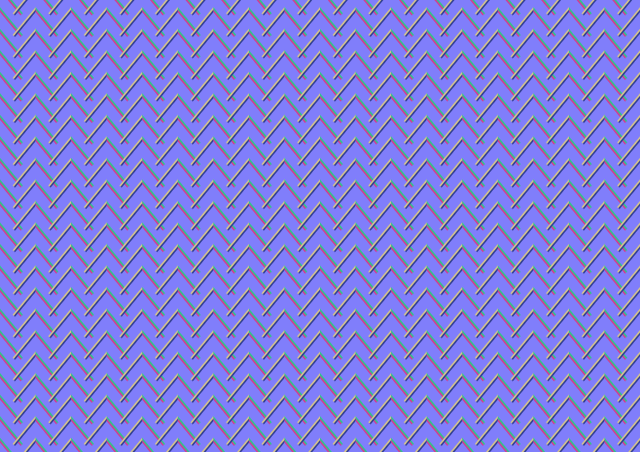
This texture map is drawn by a WebGL 2 fragment shader. Its source:

```glsl
#version 300 es
precision highp float;
// Tangent-space normal map of interlocking zigzag planks with bevelled grooves.

uniform vec2 u_resolution;
out vec4 outColor;

// Layout, in cells: one cell is one zigzag wide and one row high
const vec2 REPEATS = vec2(18.0, 21.0);
const float PEAK_HEIGHT = 0.55;   // groove centre at the peak
const float SLOPE = 2.0;          // rows climbed per column
const float LEG_REACH = 0.61;     // legs run a little past the valley
const float BEVEL = 0.118;        // height of one bevel face
const float CAP_SKEW = 0.297;     // squares off the leg ends

// Encoded normals
const vec3 FLAT_FACE = vec3(0.50, 0.495, 0.985);
const vec3 FACE_RIGHT_DOWN = vec3(0.83, 0.76, 0.55);
const vec3 FACE_LEFT_UP = vec3(0.20, 0.25, 0.58);
const vec3 FACE_LEFT_DOWN = vec3(0.19, 0.76, 0.55);
const vec3 FACE_RIGHT_UP = vec3(0.81, 0.25, 0.57);

// Antialiased step: 0 below zero, 1 above, blended over the given width
float edge(float dist, float width) {
    return clamp(dist / width + 0.5, 0.0, 1.0);
}

// Lays the two groove legs that hang from one peak over the base colour
vec3 addPeak(vec3 base, vec2 p, vec2 pixel) {
    float d = p.y - PEAK_HEIGHT + SLOPE * abs(p.x);
    d -= floor(d + 0.5);                        // nearest row, wraps
    float blur = length(vec2(SLOPE * pixel.x, pixel.y));

    // Upper and lower bevel faces of the left and right leg
    float upper = edge(d, blur);
    vec3 leftLeg = mix(FACE_LEFT_UP, FACE_RIGHT_DOWN, upper);
    vec3 rightLeg = mix(FACE_RIGHT_UP, FACE_LEFT_DOWN, upper);
    vec3 groove = mix(leftLeg, rightLeg, edge(p.x, pixel.x));

    // Groove body, cut square at the lower end
    float foot = abs(p.x) - CAP_SKEW * d;
    float cover = edge(BEVEL - abs(d), blur) * edge(LEG_REACH - foot, pixel.x);
    return mix(base, groove, cover);
}

void main() {
    vec2 pixel = REPEATS / u_resolution;
    vec2 p = gl_FragCoord.xy * pixel;
    p.x = fract(p.x);

    // The peak on each side of the cell; the right one lies on top
    vec3 color = FLAT_FACE;
    for (int side = 0; side < 2; side++) {
        color = addPeak(color, p - vec2(float(side), 0.0), pixel);
    }
    outColor = vec4(color, 1.0);
}
```
